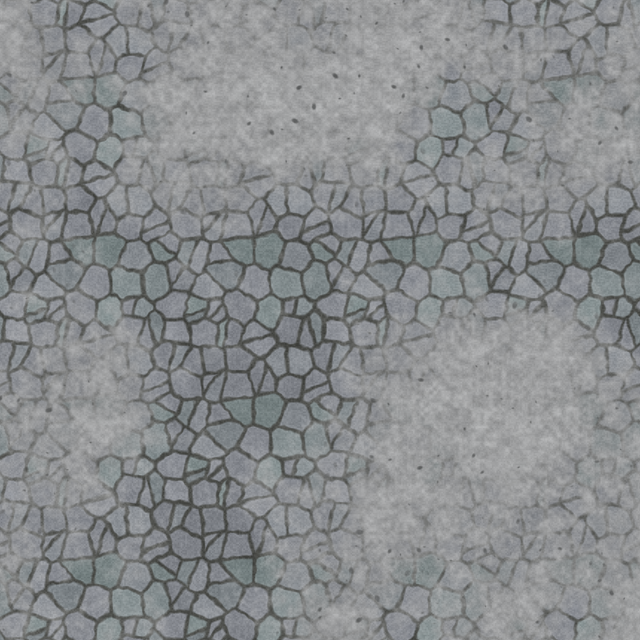
This texture is drawn by a Shadertoy shader. Its source:

```glsl
// Weathered wall of irregular grey stones, partly hidden under worn, pitted plaster.

const float TILES = 4.0;          // repeats of the stone pattern across the canvas
const float CELLS = 6.0;          // stone cells per repeat (even, for staggered rows)
const float JITTER = 0.68;        // irregularity of the stone layout
const float SIZE_SPREAD = 0.18;   // difference between large and small stones
const float SPLIT_SHARE = 0.4;    // share of cells broken into two stones
const float JOINT_WIDTH = 0.065;  // half width of a joint, in cells
const float PIT_GRID = 42.0;      // density of the pits and chips
const float GRAIN = 0.085;        // strength of the fine grain

const vec3 LAVENDER_STONE = vec3(0.565, 0.578, 0.605);
const vec3 TEAL_STONE = vec3(0.520, 0.568, 0.570);
const vec3 JOINT_COLOR = vec3(0.325, 0.330, 0.315);
const vec3 PLASTER_COLOR = vec3(0.580, 0.583, 0.586);
const vec3 PIT_COLOR = vec3(0.330, 0.335, 0.335);
const vec3 CHIP_COLOR = vec3(0.660, 0.665, 0.665);

float hash(vec2 p) {
    return fract(sin(dot(p, vec2(127.1, 311.7))) * 43758.5453);
}

vec2 hash2(vec2 p) {
    return vec2(hash(p), hash(p + vec2(37.3, 17.9)));
}

float noise(vec2 p) {
    vec2 i = floor(p), f = fract(p);
    f = f * f * (3.0 - 2.0 * f);
    return mix(mix(hash(i), hash(i + vec2(1, 0)), f.x),
               mix(hash(i + vec2(0, 1)), hash(i + vec2(1, 1)), f.x), f.y);
}

float fbm(vec2 p) {
    float sum = 0.0, amp = 0.533;
    for (int i = 0; i < 4; i++) {
        sum += amp * noise(p);
        p = mat2(1.6, 1.2, -1.2, 1.6) * p + 13.7;
        amp *= 0.5;
    }
    return sum;
}

float smoothMin(float a, float b, float k) {
    float h = max(k - abs(a - b), 0.0) / k;
    return min(a, b) - h * h * k * 0.25;
}

// Stone centre (xy) and size weight (z) of a cell in the repeating layout
vec3 stoneSite(vec2 cell) {
    vec2 id = mod(cell, CELLS);
    vec2 site = cell + 0.5 + JITTER * (hash2(id + 3.1) - 0.5);
    site.x += 0.5 * (mod(cell.y, 2.0) - 0.5);
    return vec3(site, SIZE_SPREAD * hash(id + 8.6));
}

// Returns distance to the nearest joint (x) and the stone's identity (yz)
vec3 stones(vec2 p) {
    vec2 base = floor(p), owner = base;
    vec3 home = vec3(0);
    float nearest = 1e3;
    for (int y = -2; y <= 2; y++)
    for (int x = -2; x <= 2; x++) {
        vec2 cell = base + vec2(x, y);
        vec3 s = stoneSite(cell);
        float d = dot(s.xy - p, s.xy - p) - s.z;
        if (d < nearest) { nearest = d; owner = cell; home = s; }
    }
    float edge = 1.0;
    for (int y = -2; y <= 2; y++)
    for (int x = -2; x <= 2; x++) {
        if (x == 0 && y == 0) continue;
        vec3 s = stoneSite(owner + vec2(x, y));
        float d = dot(s.xy - p, s.xy - p) - s.z - nearest;
        edge = smoothMin(edge, d / (2.0 * length(s.xy - home.xy)), 0.06);
    }
    // Break some cells along a straight line
    vec2 id = mod(owner, CELLS);
    if (hash(id + 21.4) < SPLIT_SHARE) {
        float angle = 6.2832 * hash(id + 5.7);
        float side = dot(p - home.xy, vec2(cos(angle), sin(angle)));
        edge = smoothMin(edge, abs(side), 0.06);
        id += 11.3 * step(0.0, side);
    }
    return vec3(edge, id);
}

// Coverage of scattered small oval spots
float spots(vec2 uv, float seed, float share, float aa) {
    vec2 p = uv * PIT_GRID, base = floor(p);
    float cover = 0.0;
    for (int y = -1; y <= 1; y++)
    for (int x = -1; x <= 1; x++) {
        vec2 cell = base + vec2(x, y);
        vec2 d = p - cell - hash2(cell + seed);
        float a = 3.1416 * hash(cell + seed + 4.4);
        d = mat2(cos(a), sin(a), -sin(a), cos(a)) * d * vec2(1.0, 1.5);
        float radius = mix(0.05, 0.24, pow(hash(cell + seed + 9.2), 3.0));
        float exists = step(hash(cell + seed + 15.8), share);
        float soft = 0.04 + aa * PIT_GRID;
        cover = max(cover, exists * (1.0 - smoothstep(radius - soft, radius + soft, length(d))));
    }
    return cover;
}

void mainImage(out vec4 fragColor, in vec2 fragCoord) {
    vec2 uv = fragCoord / iResolution.y;
    float aa = 1.0 / iResolution.y;
    float scale = TILES * CELLS;
    float fine = noise(uv * 430.0) - 0.5;
    float mottle = noise(uv * 150.0 + 7.0) - 0.5;
    float blotch = fbm(uv * 48.0) - 0.5;

    // Stones with rough outlines, tint, facets and a pale rim
    vec2 rough = vec2(noise(uv * 110.0), noise(uv * 110.0 + 50.0)) - 0.5;
    vec3 stone = stones(uv * scale + 0.1 * rough);
    float tint = smoothstep(0.5, 0.95, hash(stone.yz + 2.3));
    vec3 wall = mix(LAVENDER_STONE, TEAL_STONE, tint);
    wall += 0.07 * (hash(stone.yz + 6.1) - 0.5) + 0.09 * blotch;
    float rim = smoothstep(0.05, 0.1, stone.x) - smoothstep(0.1, 0.2, stone.x);
    wall += 0.02 * rim;
    float width = JOINT_WIDTH * (0.75 + 0.5 * noise(uv * 35.0));
    float soft = 0.025 + aa * scale * 0.7;
    float body = smoothstep(width - soft, width + soft, stone.x);
    wall = mix(JOINT_COLOR + 0.12 * blotch, wall, body);

    // Worn plaster: broad cloudy patches with ragged borders
    float cloud = fbm(uv * vec2(4.6, 3.7) + vec2(2.4, 6.8));
    float cover = smoothstep(0.33, 0.68, cloud + 0.3 * blotch + 0.06 * mottle);
    float core = smoothstep(0.54, 0.74, cloud);
    wall *= mix(0.91, 1.0, smoothstep(0.3, 0.5, cloud));
    vec3 plaster = PLASTER_COLOR + 0.05 * core + 0.13 * blotch + 0.07 * mottle;
    vec3 color = mix(wall, plaster, 0.96 * cover);

    // Pits, chips and grain
    float exposed = mix(0.15, 0.85, cover);
    color = mix(color, PIT_COLOR, exposed * spots(uv, 31.0, 0.2, aa));
    color = mix(color, CHIP_COLOR, 0.6 * exposed * spots(uv, 73.0, 0.12, aa));
    color += GRAIN * fine * mix(1.0, 0.7, cover) + 0.03 * mottle;
    fragColor = vec4(clamp(color, 0.0, 1.0), 1.0);
}
```
